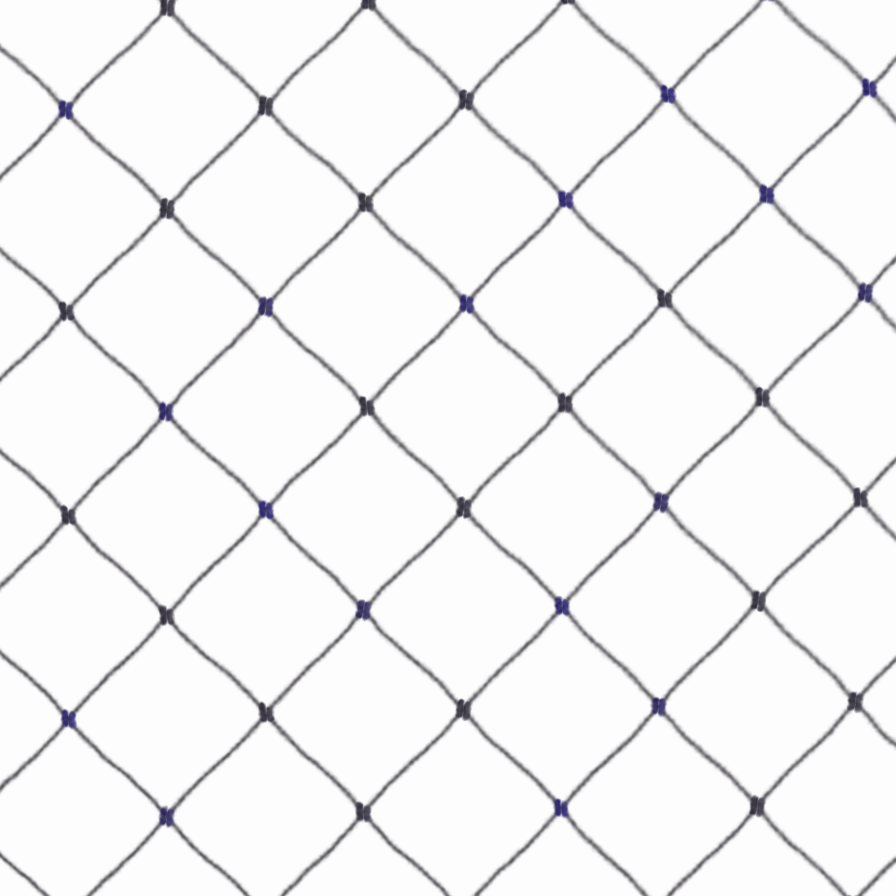
Reproduce this pattern procedurally as a WebGL 2 fragment shader.

```glsl
#version 300 es
precision highp float;
// Knotted diamond netting: thin grey cords tied with indigo and charcoal knots on white.

uniform vec2 u_resolution;
out vec4 fragColor;

const vec3 BACKGROUND = vec3(0.993);
const vec3 CORD_COLOR = vec3(0.37, 0.36, 0.38);
const vec3 INDIGO     = vec3(0.20, 0.17, 0.47);
const vec3 CHARCOAL   = vec3(0.24, 0.23, 0.26);

const vec2  ORIGIN       = vec2(0.1862, 0.877); // column 1, row 0 anchors
const vec2  STEP         = vec2(0.1118, 0.1132); // half a diamond
const float COLUMN_TAPER = 0.00031; // column step lost per row
const float ROW_RISE     = 0.00286; // height gained per column
const float RISE_TAPER   = 0.00008;
const float NODE_JITTER  = 0.0016;
const float CORD_WIDTH   = 0.0020; // gaussian radius
const float CORD_WOBBLE  = 0.0011;
const float FALL_BOW     = 0.030; // steepening of cords beside knots
const float RISE_BOW     = 0.021;
const float KNOT_RADIUS  = 0.0040;
const float KNOT_HEIGHT  = 0.0076;
const float INDIGO_SHARE = 0.66;
const float TAU          = 6.2831853;

vec2 hash2(vec2 p) {
    vec3 q = fract(p.xyx * vec3(0.1031, 0.1030, 0.0973));
    q += dot(q, q.yzx + 33.33);
    return fract((q.xx + q.yz) * q.zy);
}

float gradientNoise(vec2 p) {
    vec2 c = floor(p), f = p - c;
    vec2 u = f * f * f * (f * (f * 6.0 - 15.0) + 10.0);
    vec4 n;
    for (int k = 0; k < 4; k++) {
        vec2 o = vec2(k & 1, k >> 1);
        float angle = TAU * hash2(c + o + 57.0).x;
        n[k] = dot(vec2(cos(angle), sin(angle)), f - o);
    }
    return mix(mix(n.x, n.y, u.x), mix(n.z, n.w, u.x), u.y);
}

// Lattice (column, row) to canvas, with a slight perspective taper.
vec2 latticeToCanvas(vec2 g) {
    return ORIGIN + vec2((g.x - 1.0) * (STEP.x - COLUMN_TAPER * g.y),
                         g.x * (ROW_RISE - RISE_TAPER * g.y) - STEP.y * g.y);
}

vec2 canvasToLattice(vec2 p) {
    vec2 g = vec2(0.0);
    for (int k = 0; k < 4; k++) {
        g.y = (ORIGIN.y - p.y + g.x * (ROW_RISE - RISE_TAPER * g.y)) / STEP.y;
        g.x = 1.0 + (p.x - ORIGIN.x) / (STEP.x - COLUMN_TAPER * g.y);
    }
    return g;
}

vec2 nodePosition(vec2 g) {
    return latticeToCanvas(g) + NODE_JITTER * (2.0 * hash2(g + 23.0) - 1.0);
}

// Distance to an S-shaped cord from a to b, where a lies left of b.
float cordDistance(vec2 p, vec2 a, vec2 b, float bow) {
    float t = (p.x - a.x) / (b.x - a.x);
    if (t < 0.0 || t > 1.0) return 1.0;
    float y = mix(a.y, b.y, t + bow * sin(TAU * t));
    float slope = (b.y - a.y) / (b.x - a.x) * (1.0 + TAU * bow * cos(TAU * t));
    return abs(p.y - y) / sqrt(1.0 + slope * slope);
}

float capsule(vec2 p, float halfHeight, float radius) {
    p.y -= clamp(p.y, -halfHeight, halfHeight);
    return length(p) - radius;
}

// Two upright lobes pressed together, uneven from knot to knot.
float knotDistance(vec2 q, vec2 seed) {
    q.x += (seed.x - 0.5) * 0.3 * q.y;
    float left  = capsule(q + vec2(0.0036, -0.0012), KNOT_HEIGHT * (0.65 + 0.25 * seed.y), KNOT_RADIUS);
    float right = capsule(q - vec2(0.0036, -0.0008), KNOT_HEIGHT * (0.85 - 0.30 * seed.x), KNOT_RADIUS);
    return min(left, right);
}

void main() {
    vec2 p = gl_FragCoord.xy / u_resolution;
    float pixel = 1.0 / min(u_resolution.x, u_resolution.y);
    vec2 g = canvasToLattice(p);
    vec2 cell = floor(0.5 * vec2(g.x + g.y, g.x - g.y));

    float wobble = gradientNoise(p * 42.0) * CORD_WOBBLE;
    float grain = gradientNoise(p * 190.0);
    float falling = 1.0, rising = 1.0, knot = 1.0;
    vec2 knotSeed = vec2(0.0), knotOffset = vec2(0.0);

    // Nearest cords and knot among the surrounding nodes.
    for (int m = -1; m <= 1; m++)
    for (int n = -1; n <= 1; n++) {
        vec2 k = cell + vec2(m, n);
        vec2 id = vec2(k.x + k.y, k.x - k.y);
        vec2 node = nodePosition(id), seed = hash2(id + 71.0);
        vec2 q = p + vec2(wobble, wobble);
        falling = min(falling, cordDistance(q, node, nodePosition(id + vec2(1.0)), FALL_BOW));
        q.y -= 2.0 * wobble;
        rising = min(rising, cordDistance(q, node, nodePosition(id + vec2(1.0, -1.0)), RISE_BOW));
        float d = knotDistance(p - node, seed);
        if (d < knot) { knot = d; knotSeed = seed; knotOffset = p - node; }
    }

    // Cords: falling ones grow thicker and paler toward the upper right.
    float upperRight = clamp(0.5 * (p.x + p.y), 0.0, 1.0);
    vec2 width = CORD_WIDTH * vec2(0.92 + 0.35 * upperRight, 0.98) * (1.0 + 0.25 * grain);
    width = max(width, vec2(0.6 * pixel));
    vec2 ink = exp(-0.5 * pow(vec2(falling, rising) / width, vec2(2.0)));
    ink *= vec2(0.94 - 0.20 * upperRight, 0.93 - 0.08 * upperRight) * (1.0 + 0.28 * grain);
    vec3 color = mix(BACKGROUND, CORD_COLOR, clamp(max(ink.x, ink.y), 0.0, 1.0));

    // Knots: darker left lobe, mottled dye, soft frayed edge.
    float dye = knotSeed.y < INDIGO_SHARE ? 0.55 + 0.45 * knotSeed.x : 0.08;
    vec3 knotColor = mix(CHARCOAL, INDIGO, dye);
    knotColor += 0.10 * grain + 0.07 * smoothstep(-0.004, 0.006, knotOffset.x) - 0.02;
    float soft = max(0.0022, pixel);
    float coverage = 1.0 - smoothstep(-soft, soft, knot + 0.0016 * grain);
    fragColor = vec4(mix(color, knotColor, 0.95 * coverage), 1.0);
}
```
